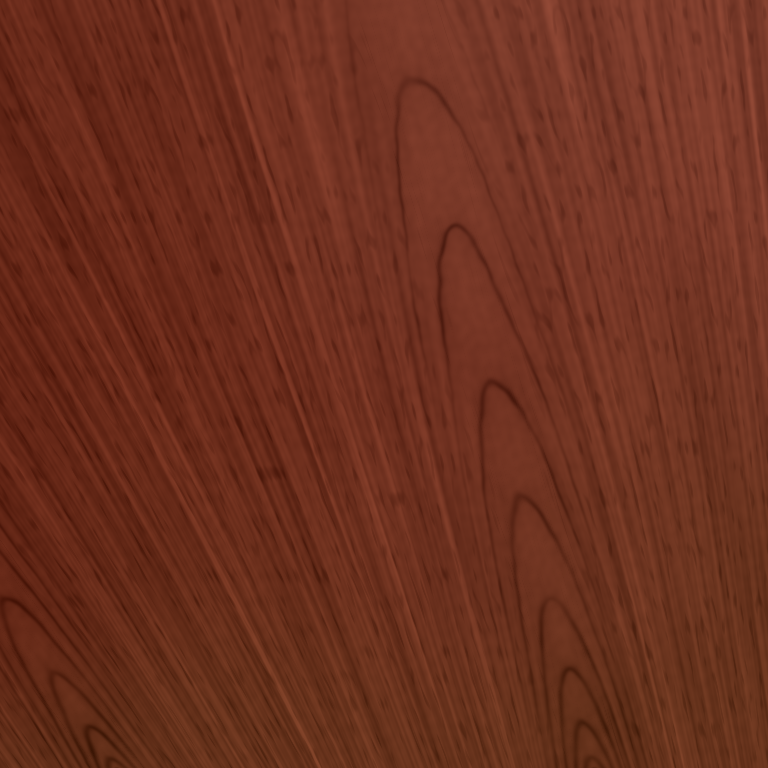
Write a WebGL 1 fragment shader that draws this texture.

```glsl
precision highp float;
// Reddish brown wood veneer: fanning grain with two tapering cathedral figures.
uniform vec2 u_resolution;

#define RING_STEP 0.119     // spacing of the growth rings
#define RING_SPREAD 39.0    // how narrow the arches are
#define RING_WIDTH 0.0040   // half width of a dark ring line
#define RING_DARK 0.38
#define GRAIN_CONTRAST 0.23
#define PORE_DARK 0.16
#define STREAK_LIGHT 0.17
#define WOBBLE 0.02

float hash(vec2 p) {
  p = fract(p * vec2(0.1031, 0.1137));
  p += dot(p, p.yx + 33.33);
  return fract((p.x + p.y) * p.x * 7.31);
}

vec2 gradient(vec2 cell) {
  float angle = 6.2832 * hash(cell + 57.0);
  return vec2(cos(angle), sin(angle));
}

float noise(vec2 p) {
  vec2 i = floor(p), f = p - i;
  vec2 s = f * f * f * (f * (f * 6.0 - 15.0) + 10.0);
  float low = mix(dot(gradient(i), f),
                  dot(gradient(i + vec2(1, 0)), f - vec2(1, 0)), s.x);
  float high = mix(dot(gradient(i + vec2(0, 1)), f - vec2(0, 1)),
                   dot(gradient(i + 1.0), f - 1.0), s.x);
  return mix(low, high, s.y);
}

// Relative brightness of the wood around one spine.
// across: signed offset from the spine, span: canvas width of one unit of it.
float figure(vec2 uv, float across, float span, float seed) {
  float side = abs(across);
  float ring = sqrt(max(uv.y, 0.0) + 0.001 + RING_SPREAD * across * across);
  float slope = length(vec2(RING_SPREAD * across / span, 0.5)) / ring;
  // The two flanks of a spine read different parts of the noise
  float along = uv.y + seed + 3.0 * smoothstep(-0.07, 0.07, across);

  // Fibres: long fine lines, broader bands, thin pale streaks, short dark pores
  float fibre = 0.75 * noise(vec2(ring * 13.0 + seed, along * 1.3))
              + 0.85 * noise(vec2(ring * 25.0, along * 2.6 + 9.0))
              + 0.4 * noise(vec2(ring * 4.5, along * 1.1 + 21.0));
  float streak = smoothstep(0.22, 0.5, noise(vec2(ring * 10.0 + 5.0, along * 0.8 + 40.0)));
  float pores = smoothstep(0.15, 0.5, noise(vec2(ring * 23.0 + 70.0, along * 30.0)));
  float grainMask = mix(0.12, 1.0, smoothstep(0.01, 0.13, side));
  float shade = (GRAIN_CONTRAST * fibre + STREAK_LIGHT * streak - PORE_DARK * pores) * grainMask;

  // Growth rings: dark arches with a soft halo, thinning out into the fibres
  float wobbled = ring + WOBBLE * noise(uv * vec2(9.0, 7.0) + seed)
                + 0.35 * WOBBLE * noise(uv * 34.0 + seed);
  float offset = abs(fract(wobbled / RING_STEP + 0.5) - 0.5) * RING_STEP / slope;
  float width = RING_WIDTH * mix(1.1, 0.6, smoothstep(0.0, 0.08, side));
  float line = exp(-offset * offset / (width * width));
  float halo = exp(-offset / (width * 3.5));
  float ringMask = (1.0 - smoothstep(0.02, 0.18, side))
                 * (1.0 - 0.7 * smoothstep(0.98, 1.04, ring));
  float uneven = 0.85 + 0.9 * noise(uv * 13.0 + seed);
  shade -= RING_DARK * ringMask * uneven * (0.7 * line + 0.3 * halo);
  return shade + 0.05 * (1.0 - smoothstep(0.0, 0.13, side));
}

// Slow colour drift: deep red left, rosy upper right, brown at the bottom
vec3 baseColour(vec2 uv) {
  vec3 deepRed = vec3(0.395, 0.148, 0.086);
  vec3 rosy = vec3(0.482, 0.230, 0.166);
  vec3 brown = vec3(0.396, 0.198, 0.106);
  float drift = 0.2 * noise(uv * 2.6 + 3.0);
  vec3 colour = mix(deepRed, rosy, smoothstep(0.15, 1.15, uv.x * 0.75 + uv.y * 0.45 + drift));
  float lowered = 1.0 - smoothstep(0.0, 0.55, uv.y - 0.2 * (uv.x - 0.5) + drift);
  return mix(colour, brown, 0.9 * lowered);
}

void main() {
  vec2 uv = gl_FragCoord.xy / u_resolution;

  // Fan coordinate: 0 on the left spine, 1 on the right spine
  float leftSpine = 0.152 - 0.65 * uv.y;
  float rightSpine = 0.774 - 0.26 * uv.y;
  float span = rightSpine - leftSpine;
  float fan = (uv.x - leftSpine) / span;
  fan += 0.006 * noise(uv * vec2(4.0, 3.0) + 15.0);

  // Crossfade the two figures with their contrast kept
  float blend = smoothstep(0.4, 0.55, fan);
  float shade = figure(uv, fan, span, 31.0) * sqrt(1.0 - blend)
              + figure(uv, fan - 1.0, span, 4.0) * sqrt(blend);

  // Faint mottling over the whole sheet
  shade += 0.06 * noise(uv * vec2(85.0, 70.0)) + 0.05 * noise(uv * vec2(9.0, 6.0) + 8.0);

  // Pale fibres turn pinkish, dark ones lose their blue
  vec3 shadeColour = vec3(0.37, 0.235, 0.19);
  gl_FragColor = vec4(clamp(baseColour(uv) + shade * shadeColour, 0.0, 1.0), 1.0);
}
```
